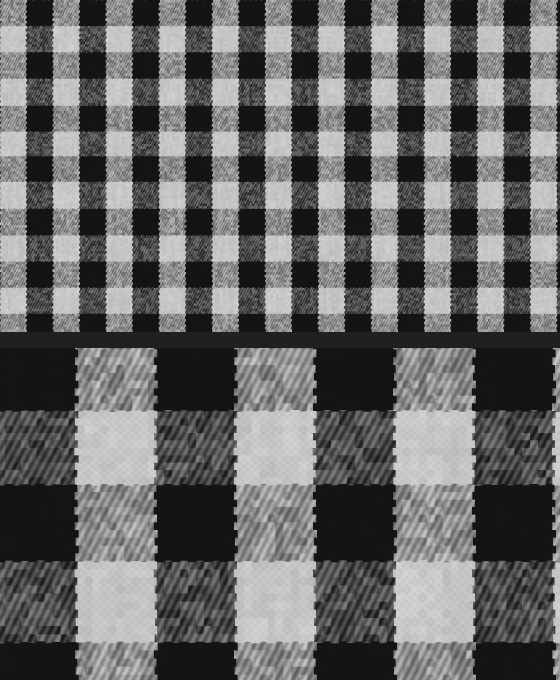
Top, the full canvas; bottom, a detail of the centre.
Write a WebGL 1 fragment shader that draws this pattern.

```glsl
precision highp float;

// Black and white gingham cloth: light and dark warp bands cross weft bands.
// Each crossing blends its two threads by a twill weave, with uneven yarn,
// stitched band edges and a slight drift of the rows. Supersampled 3 by 3.

uniform vec2 u_resolution;

const vec2 REPEATS = vec2(10.557, 6.348); // check repeats across and down
const float THREADS = 20.0;               // threads per repeat
const float DARK_YARN = 0.078;
const float LIGHT_YARN = 0.775;
const float WARP_COVER = 0.69;            // share of warp seen on the face
const float TWILL_DEPTH = 0.13;           // regular swing of that share
const float STITCH_NOISE = 0.34;          // irregular swing of that share
const float YARN_NOISE = 0.07;            // brightness change along a yarn
const float EDGE_STITCH = 0.009;          // jagged edge, in repeats
const float ROW_DRIFT = 0.033;            // row displacement, in repeats
const float DRIFT_CENTRE = 0.439;         // measured down the canvas
const float DRIFT_LENGTH = 0.482;
const float DRIFT_SPREAD = 0.2;
const float TAU = 6.2832;

float hash(vec2 p) {
  return fract(sin(dot(p, vec2(127.1, 311.7))) * 43758.55);
}

// Rows crowd together slightly around the drift centre
float rowDrift(float down) {
  float d = down - DRIFT_CENTRE;
  float falloff = d / DRIFT_SPREAD;
  return ROW_DRIFT * sin(TAU * d / DRIFT_LENGTH) * exp(-falloff * falloff);
}

// Slow unevenness of the cloth
float clothShade(vec2 p) {
  return sin(p.x * 3.1 + 1.7 * sin(p.y * 2.3))
       * sin(p.y * 4.3 + 1.3 * sin(p.x * 1.9));
}

float gingham(vec2 uv) {
  float down = 1.0 - uv.y;
  vec2 p = vec2(uv.x, down) * REPEATS;
  p.y += rowDrift(down);

  vec2 thread = p * THREADS;
  vec2 id = floor(thread);

  // Band edges step by a fraction of a thread at each crossing
  vec2 stitch = EDGE_STITCH * (2.0 * mod(id.yx, 2.0) - 1.0);
  stitch += EDGE_STITCH * (vec2(hash(id.yy), hash(id.xx + 7.0)) - 0.5);
  vec2 band = fract(p + stitch * vec2(1.0, 0.5));
  float warp = mix(LIGHT_YARN, DARK_YARN, step(0.497, band.x));
  float weft = mix(DARK_YARN, LIGHT_YARN, step(0.5, band.y));

  // Yarn thickness varies from thread to thread and along its length
  warp *= 1.0 + YARN_NOISE * (hash(vec2(id.x, floor(thread.y / 7.0))) - 0.5);
  weft *= 1.0 + YARN_NOISE * (hash(vec2(floor(thread.x / 9.0), id.y)) - 0.5);

  // Twill diagonal and random stitches decide which thread shows
  float twill = cos(TAU * (thread.x + 0.5 * thread.y));
  float cover = WARP_COVER + TWILL_DEPTH * twill
              + STITCH_NOISE * (hash(id + 31.0) - 0.5);
  float tone = mix(weft, warp, clamp(cover, 0.0, 1.0));

  // Fine relief of the thread crossings
  float relief = cos(TAU * thread.x) * cos(TAU * thread.y);
  float grain = hash(id + 83.0) - 0.5;
  return tone * (1.0 + 0.03 * relief + 0.06 * grain + 0.012 * clothShade(p));
}

void main() {
  float tone = 0.0;
  for (int j = 0; j < 3; j++) {
    for (int i = 0; i < 3; i++) {
      vec2 offset = (vec2(float(i), float(j)) - 1.0) / 3.0;
      tone += gingham((gl_FragCoord.xy + offset) / u_resolution);
    }
  }
  gl_FragColor = vec4(vec3(tone / 9.0), 1.0);
}
```
